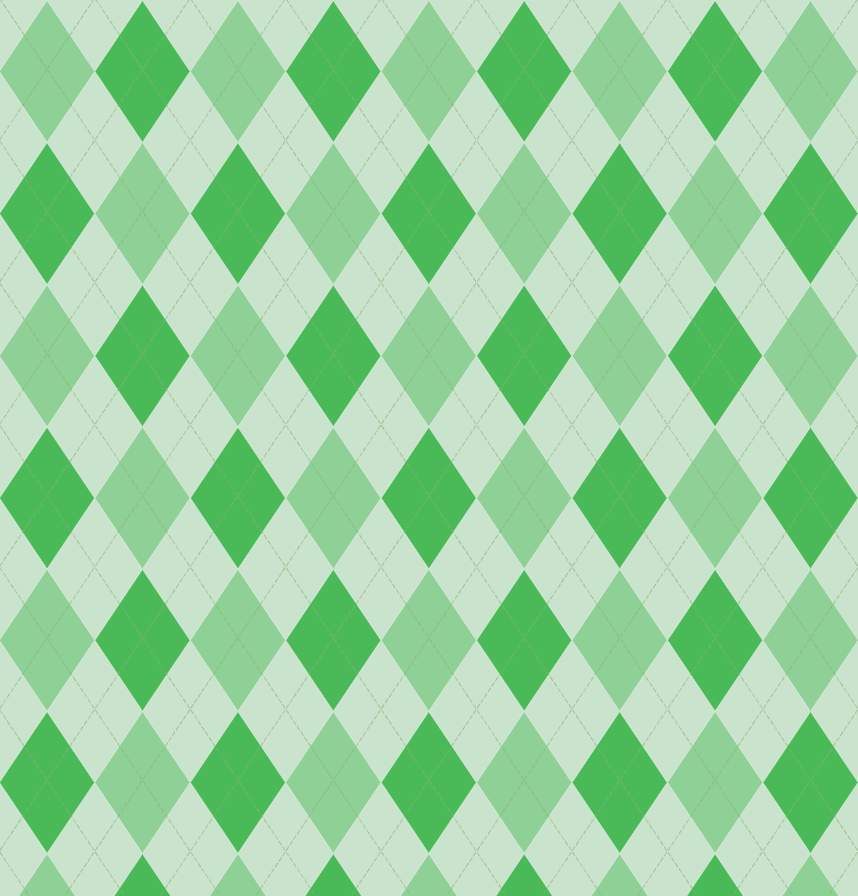
A WebGL 2 fragment shader for this pattern:

```glsl
#version 300 es
precision highp float;

uniform vec2 u_resolution;
out vec4 fragColor;

// Lengths are fractions of the canvas height
const vec2 CELL = vec2(0.10651, 0.15872);
const vec2 FIRST_CENTER = vec2(0.0525, 0.0797);  // from the top left
const float DIAMOND_INSET = 0.0005;
const float RIM_WIDTH = 0.0012;
const float RIM_STRENGTH = 0.3;
const float STITCH_WIDTH = 0.0012;
const float STITCH_LIFT = 0.0025;
const float STITCHES_PER_SIDE = 13.0;
const float STITCH_FILL = 0.74;
const float STITCH_OPACITY = 0.72;
const float STITCH_WEAR = 0.35;

const vec3 PALE_GREEN = vec3(0.79, 0.89, 0.80);
const vec3 SOFT_GREEN = vec3(0.555, 0.815, 0.585);
const vec3 DEEP_GREEN = vec3(0.29, 0.73, 0.35);
const vec3 RIM_COLOR = vec3(0.88, 0.94, 0.88);
const vec3 THREAD_COLOR = vec3(0.55, 0.69, 0.46);

float hash(vec2 p) {
    return fract(sin(dot(p, vec2(127.1, 311.7))) * 43758.5453);
}

// Coverage of a shape with signed distance d, smoothed over one pixel
float coverage(float d, float pixel) {
    return clamp(0.5 - d / pixel, 0.0, 1.0);
}

// One family of parallel dashed lines, at whole values of across
float stitches(float across, float along, float seed, float pixel) {
    float toDistance = 1.0 / length(1.0 / CELL);
    float line = floor(across + 0.5);
    float lineDist = abs(across - line) * toDistance - 0.5 * STITCH_WIDTH;

    float t = along * STITCHES_PER_SIDE;
    float dashLength = 0.5 * length(CELL) / STITCHES_PER_SIDE;
    float dashDist = (abs(fract(t) - 0.5) - 0.5 * STITCH_FILL) * dashLength;

    float wear = 1.0 - STITCH_WEAR * hash(vec2(floor(t), line + seed));
    return coverage(lineDist, pixel) * coverage(dashDist, pixel) * wear;
}

void main() {
    float pixel = 1.0 / u_resolution.y;
    vec2 p = gl_FragCoord.xy * pixel;
    p.y = 1.0 - p.y;

    // Diamond grid in alternating greens
    vec2 grid = (p - FIRST_CENTER) / CELL;
    vec2 id = floor(grid + 0.5);
    vec2 q = abs(grid - id);
    float diamond = (q.x + q.y - 0.5) / length(1.0 / CELL) + DIAMOND_INSET;
    vec3 fill = mix(SOFT_GREEN, DEEP_GREEN, mod(id.x + id.y, 2.0));

    // Pale ground with a faint bright rim round each diamond
    float rim = coverage(diamond - RIM_WIDTH, pixel) * RIM_STRENGTH;
    vec3 color = mix(PALE_GREEN, RIM_COLOR, rim);
    color = mix(color, fill, coverage(diamond, pixel));

    // Crossed stitching through the diamond centers
    vec2 s = grid + vec2(0.0, STITCH_LIFT / CELL.y);
    float rising = stitches(s.x + s.y, s.x - s.y, 0.0, pixel);
    float falling = stitches(s.x - s.y, s.x + s.y, 57.0, pixel);
    color = mix(color, THREAD_COLOR, max(rising, falling) * STITCH_OPACITY);

    fragColor = vec4(color, 1.0);
}
```
